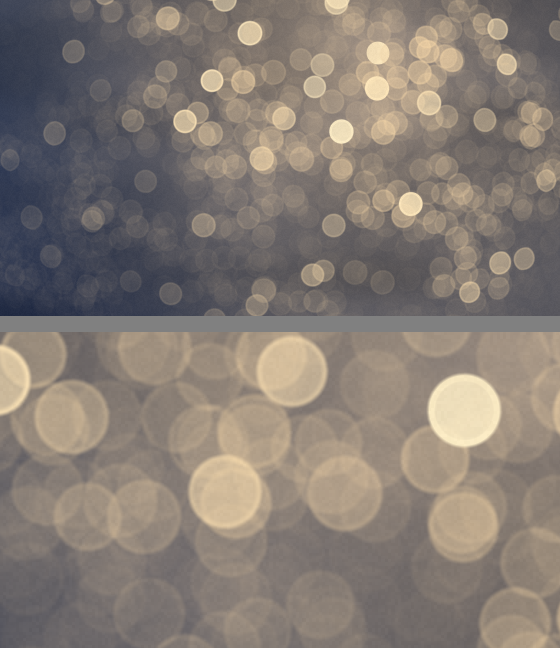
Top: the whole. Bottom: its middle third, enlarged.
This background is drawn by a WebGL 1 fragment shader. Its source:

```glsl
precision highp float;

uniform vec2 u_resolution;

vec3 hash3(vec2 p) {
    vec3 q = fract(p.xyx * vec3(0.1031, 0.1030, 0.0973));
    q += dot(q, q.yxz + 33.33);
    return fract((q.xxy + q.yzz) * q.zyx);
}

float noise(vec2 p) {
    vec2 cell = floor(p);
    vec2 f = fract(p);
    f = f * f * (3.0 - 2.0 * f);
    float low = mix(hash3(cell).x, hash3(cell + vec2(1.0, 0.0)).x, f.x);
    float high = mix(hash3(cell + vec2(0.0, 1.0)).x, hash3(cell + 1.0).x, f.x);
    return mix(low, high, f.y);
}

// Strength of the sunlight, strongest above the middle
float sunGlow(vec2 p) {
    vec2 d = p - vec2(1.09, 0.80);
    return exp(-2.9 * dot(d, d) - 1.2 * d.x * d.y);
}

// Blue shade on the left, grey water on the right, warm haze in the light
vec3 water(vec2 p) {
    float ripple = noise(p * vec2(2.5, 8.0) + 40.0) - 0.5;
    float side = smoothstep(0.1, 1.05, p.x + 0.4 * p.y + 0.1 * ripple);
    vec3 shade = mix(vec3(0.13, 0.17, 0.27), vec3(0.20, 0.24, 0.33), p.y);
    vec3 color = mix(shade, vec3(0.31, 0.31, 0.34), side);
    float glow = sunGlow(p);
    color = mix(color, vec3(0.64, 0.57, 0.50), 0.3 * glow + 0.35 * glow * glow);
    return color * (1.0 + 0.22 * ripple);
}

// Flat disc with a thin bright rim, narrowed to a lens towards the borders
float bokehDisc(vec2 p, vec2 center, float radius) {
    vec2 q = p - center;
    vec2 axis = center - vec2(0.89, 0.5);
    float d = max(length(q), length(q + axis * dot(axis, axis) * 0.018));
    float body = 1.0 - smoothstep(radius - 0.0035, radius + 0.0025, d);
    float rim = smoothstep(radius - 0.009, radius - 0.003, d);
    return body * (0.8 + 0.3 * rim);
}

void main() {
    vec2 p = gl_FragCoord.xy / u_resolution.y;
    vec3 color = water(p);

    // Overlapping layers of jittered cells, one disc in each cell
    for (int layer = 0; layer < 15; layer++) {
        float id = float(layer);
        vec2 shift = hash3(vec2(id, 7.0)).xy + 20.0;
        vec2 grid = p / 0.1 + shift;
        vec2 corner = floor(grid - 0.5);
        for (int j = 0; j < 2; j++) {
            for (int i = 0; i < 2; i++) {
                vec2 cell = corner + vec2(float(i), float(j));
                vec3 rnd = hash3(cell + id * vec2(37.0, 53.0));
                vec2 center = (cell + rnd.xy - shift) * 0.1;
                float radius = 0.036 + 0.004 * fract(rnd.x * 17.0);

                // Glints gather in loose bands that sink to the right
                float glow = sunGlow(center);
                float band = noise(vec2(center.x * 4.0, center.y * 7.5 + center.x * 2.0));
                float cluster = 0.1 + 2.5 * band * band;
                float spark = smoothstep(0.978, 1.0, rnd.z);
                float power = (0.012 + glow * (0.04 + 0.65 * pow(rnd.z, 6.0))) * cluster;
                power += 0.8 * spark * sqrt(glow);

                vec3 tint = mix(vec3(0.70, 0.62, 0.56), vec3(1.0, 0.87, 0.67), rnd.z);
                tint = mix(tint, vec3(1.0, 0.95, 0.80), spark * glow);
                float alpha = power * bokehDisc(p, center, radius);
                color = mix(color, tint, clamp(alpha, 0.0, 0.95));
            }
        }
    }

    // Fine film grain
    color += 0.018 * (hash3(floor(p * 288.0)).x - 0.5);
    gl_FragColor = vec4(color, 1.0);
}
```
